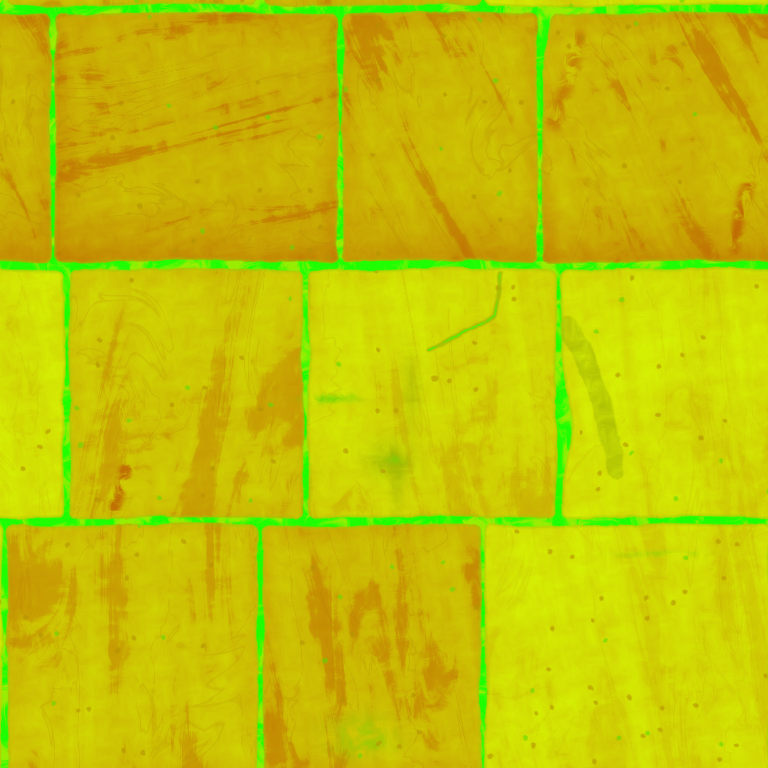
This texture is drawn by a WebGL 1 fragment shader. Its source:

```glsl
precision highp float;
uniform vec2 u_resolution;

vec2 hash2(vec2 p) {
  return fract(sin(vec2(dot(p, vec2(127.1, 311.7)), dot(p, vec2(269.5, 183.3)))) * 43758.5);
}

// Layered, rotated and warped sines, roughly -1 to 1
float sines(vec2 p) {
  float sum = 0.0, amp = 0.5;
  for (int i = 0; i < 6; i++) {
    p = mat2(0.8, 0.6, -0.6, 0.8) * p * 1.7 + 1.3;
    p += 0.6 * sin(p.yx * 1.3);
    sum += amp * sin(p.x) * sin(p.y);
    amp *= 0.66;
  }
  return sum;
}

// Cellular noise: distance to the nearest point, and that point's random value
vec2 cells(vec2 p) {
  vec2 nearest = vec2(9.0, 0.0);
  for (int j = -1; j <= 1; j++)
    for (int i = -1; i <= 1; i++) {
      vec2 id = floor(p) + vec2(float(i), float(j));
      vec2 h = hash2(id);
      float d = length(id + h - p);
      if (d < nearest.x) nearest = vec2(d, hash2(id + 7.3).x);
    }
  return nearest;
}

float segment(vec2 p, vec2 a, vec2 b) {
  vec2 ab = b - a;
  return length(p - a - ab * clamp(dot(p - a, ab) / dot(ab, ab), 0.0, 1.0));
}

float blot(vec2 p, vec2 center, vec2 size) {
  vec2 q = (p - center) / size;
  return exp(-dot(q, q));
}

void main() {
  vec2 p = gl_FragCoord.xy / u_resolution;
  float px = 1.0 / u_resolution.y;
  float rough = sines(p * 22.0);
  vec2 w = p + 0.004 * vec2(rough, sines(p * 18.0 + 5.0));

  // Three courses, each with its own joints and stone ages
  float y = (p.y + 0.012 + 0.0015 * sin(p.x * 19.0)) * 3.0;
  float row = mod(floor(y), 3.0);
  vec3 joints = vec3(0.006, 0.339, 0.629);
  vec3 ages = vec3(0.12, 0.48, 0.62);
  if (row > 1.5) {
    joints = vec3(0.069, 0.443, 0.703);
    ages = vec3(0.72, 0.78, 0.68);
  } else if (row > 0.5) {
    joints = vec3(0.087, 0.398, 0.727);
    ages = vec3(0.12, 0.45, 0.24);
  }

  // Distance past the joint faces, with a worn gap and a flared corner
  float column = 0.0, side = 1.0;
  for (int i = 0; i < 3; i++) {
    float dx = fract(p.x - joints[i] + 0.5) - 0.5;
    float halfWidth = 0.0032 + 0.001 * sin(p.y * 31.0 + float(i) * 2.0 + row);
    if (i == 2 && dx > 0.0) {
      if (row == 1.0) halfWidth += 0.015 * blot(p, vec2(p.x, 0.44), vec2(1.0, 0.06));
      if (row == 2.0) halfWidth += 0.012 * smoothstep(0.91, 0.985, p.y);
    }
    side = min(side, abs(dx) - halfWidth);
    column += step(joints[i], p.x);
  }
  column = mod(column, 3.0);
  float age = column < 0.5 ? ages.x : column < 1.5 ? ages.y : ages.z;
  float level = (0.5 - abs(fract(y) - 0.5)) / 3.0 - 0.0048;
  vec2 inset = 0.009 - vec2(side, level);
  float gap = length(max(inset, 0.0)) + min(max(inset.x, inset.y), 0.0) - 0.009;
  gap += 0.0026 * rough;

  // Stone: streaks along each slab's own grain, clouds and fine grit
  vec2 seed = hash2(vec2(column, row) + 3.0);
  float angle = row > 1.5 ? (column == 1.0 ? 1.35 : -0.45) : (seed.x - 0.5) * 0.5;
  vec2 g = mat2(cos(angle), sin(angle), -sin(angle), cos(angle)) * p + seed * 4.0;
  float streak = sines(g * vec2(24.0, 5.0));
  float cloud = sines(p * 5.0 + seed * 20.0);
  float grit = sines(p * 65.0);
  float tone = age + 0.16 * streak + 0.16 * cloud + 0.13 * grit;
  tone += 0.3 * smoothstep(-0.035, 0.0, gap) * age;
  if (row > 1.5) tone += 0.3 * smoothstep(0.76, 0.66, p.y);
  vec3 color = mix(vec3(0.83, 0.91, 0.01), vec3(0.78, 0.63, 0.01), clamp(tone, -0.1, 1.4));

  // Fine veins and rust patches, strongest on the older stones
  float vein = 1.0 - smoothstep(0.0, 0.045, abs(sines(g * vec2(13.0, 4.0) + 9.0)));
  color = mix(color, vec3(0.72, 0.56, 0.01), 0.35 * vein * (0.2 + age));
  float rust = smoothstep(0.28, 0.65, streak + 0.5 * cloud + 0.2 * grit) * age;
  float stroke = blot(g, vec2(0.0), vec2(0.001));
  stroke += smoothstep(0.012, 0.0, segment(w, vec2(0.148, 0.338), vec2(0.166, 0.39)));
  stroke += smoothstep(0.016, 0.0, segment(w, vec2(0.955, 0.68), vec2(0.976, 0.76)));
  stroke += 0.7 * smoothstep(0.018, 0.0, segment(w, vec2(0.722, 0.84), vec2(0.755, 0.95)));
  rust = 0.6 * rust + stroke * smoothstep(-0.3, 0.5, grit + 0.2) * 0.8;
  color = mix(color, vec3(0.74, 0.38, 0.01), clamp(rust, 0.0, 0.8));

  // Olive stains and a flaked crescent
  float stain = blot(w, vec2(0.508, 0.4), vec2(0.028, 0.025)) + 0.5 * blot(w, vec2(0.535, 0.49), vec2(0.012, 0.045));
  stain += 0.4 * blot(w, vec2(0.515, 0.36), vec2(0.008, 0.04));
  float flake = min(segment(w, vec2(0.742, 0.575), vec2(0.785, 0.48)), segment(w, vec2(0.785, 0.48), vec2(0.803, 0.385)));
  stain += 0.6 * smoothstep(0.016, 0.012, flake + 0.05 * max(0.46 - p.y, 0.0));
  color = mix(color, vec3(0.62, 0.71, 0.01), clamp(stain * (0.75 + 0.4 * grit), 0.0, 0.85));
  float moss = blot(w, vec2(0.43, 0.48), vec2(0.03, 0.006)) + 0.5 * blot(w, vec2(0.512, 0.402), vec2(0.012, 0.006));
  moss += 0.5 * blot(w, vec2(0.47, 0.04), vec2(0.04, 0.025)) + 0.4 * blot(w, vec2(0.86, 0.278), vec2(0.05, 0.004));
  color = mix(color, vec3(0.45, 0.84, 0.01), clamp(moss * (0.6 + grit), 0.0, 0.8));

  // Scattered pits, a few of them green
  vec2 pit = cells(w * 45.0);
  float dot1 = smoothstep(0.2, 0.08, pit.x) * step(0.9, pit.y);
  color = mix(color, pit.y > 0.975 ? vec3(0.38, 0.85, 0.01) : vec3(0.7, 0.57, 0.01), 0.6 * dot1);

  // Fissure in the middle slab
  float crack = min(segment(w, vec2(0.651, 0.645), vec2(0.645, 0.59)), segment(w, vec2(0.645, 0.59), vec2(0.56, 0.544)));
  color = mix(color, vec3(0.62, 0.7, 0.01), 0.7 * smoothstep(0.005, 0.001, crack));
  color = mix(color, vec3(0.4, 0.9, 0.01), smoothstep(0.0022, 0.0008, crack) * smoothstep(-0.4, 0.3, rough));

  // Mottled mortar with a soft stained fringe
  vec3 mortar = mix(vec3(0.12, 1.0, 0.01), vec3(0.6, 0.93, 0.01), smoothstep(-0.2, 0.6, sines(p * 40.0 + 2.0)));
  color = mix(color, vec3(0.58, 0.8, 0.01), 0.5 * smoothstep(-0.005, 0.0, gap));
  color = mix(color, mortar, smoothstep(-px, px, gap));
  gl_FragColor = vec4(color, 1.0);
}
```
